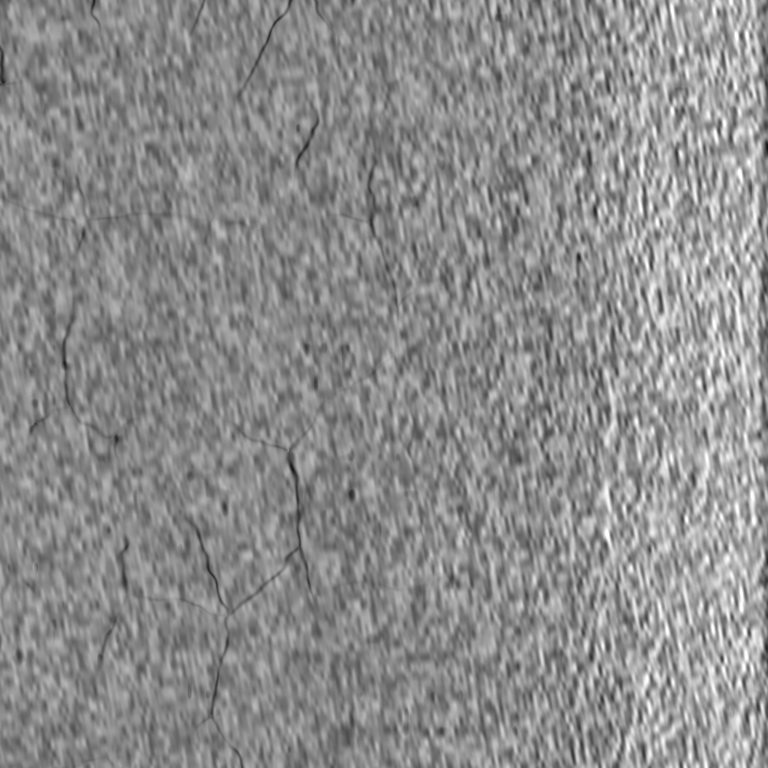
This texture is drawn by a Shadertoy shader. Its source:

```glsl
// Weathered grey asphalt: upright streaky grain that grows rougher and paler
// to the right, tall cellular cracks on the left and one bright, wandering seam.
// Grain is layered value noise; cracks are the borders of stretched cells.

#define GRAIN_SCALE vec2(150.0, 62.0)
#define GRAIN_SMOOTH 0.165
#define GRAIN_ROUGH 0.30
#define CRACK_CELLS vec2(7.5, 4.4)
#define CRACK_WIDTH 0.0026
#define CRACK_DEPTH 0.27
#define SEAM_X 0.788
#define SEAM_WIDTH 0.0042
#define SEAM_GLOW 0.27
#define TONE_LEFT 0.525
#define TONE_RIGHT 0.635

vec2 hash2(vec2 p) {
    vec3 q = fract(vec3(p.xyx) * vec3(0.1031, 0.1030, 0.0973));
    q += dot(q, q.yzx + 33.33);
    return fract((q.xx + q.yz) * q.zy);
}

// Smooth noise in -1..1
float noise(vec2 p) {
    vec2 i = floor(p), f = fract(p);
    f = f * f * (3.0 - 2.0 * f);
    float low = mix(hash2(i).x, hash2(i + vec2(1, 0)).x, f.x);
    float high = mix(hash2(i + vec2(0, 1)).x, hash2(i + vec2(1, 1)).x, f.x);
    return 2.0 * mix(low, high, f.y) - 1.0;
}

// Two sheared layers of upright streaks
float grain(vec2 p) {
    vec2 a = vec2(p.x + 0.10 * p.y, p.y) * GRAIN_SCALE;
    vec2 b = vec2(p.x + 0.18 * p.y, p.y - 0.10 * p.x) * GRAIN_SCALE * 1.45;
    return 0.7 * noise(a + 50.0) + 0.6 * noise(b + 170.0);
}

// Canvas distance to the nearest cell border (x) and how upright it is (y)
vec2 cellBorder(vec2 p) {
    vec2 q = p * CRACK_CELLS + 20.0;
    vec2 cell = floor(q), nearest = vec2(0.0);
    float best = 100.0;
    for (int y = -1; y <= 1; y++)
    for (int x = -1; x <= 1; x++) {
        vec2 id = cell + vec2(x, y);
        vec2 r = id + 0.1 + 0.8 * hash2(id) - q;
        if (dot(r, r) < best) { best = dot(r, r); nearest = r; }
    }
    vec2 border = vec2(1.0, 0.0);
    for (int y = -2; y <= 2; y++)
    for (int x = -2; x <= 2; x++) {
        vec2 id = cell + vec2(x, y);
        vec2 r = id + 0.1 + 0.8 * hash2(id) - q;
        vec2 gap = r - nearest;
        if (dot(gap, gap) > 0.0001) {
            vec2 n = normalize(gap);
            vec2 slope = n * CRACK_CELLS;
            float d = dot(0.5 * (r + nearest), n) / length(slope);
            if (d < border.x) border = vec2(d, abs(normalize(slope).x));
        }
    }
    return border;
}

// Broken dark cracks, fading out toward the right
float cracks(vec2 p) {
    vec2 bend = vec2(noise(p * 17.0), noise(p * 17.0 + 40.0));
    vec2 jag = vec2(noise(p * 58.0 + 9.0), noise(p * 58.0 + 70.0));
    vec2 border = cellBorder(p + 0.011 * bend + 0.004 * jag);
    float line = exp(-pow(border.x / CRACK_WIDTH, 2.0));
    float broken = smoothstep(-0.5, 0.65, noise(p * vec2(15.0, 11.0) + 90.0)
                                        + 0.35 * noise(p * 45.0));
    float upright = mix(0.35, 1.0, smoothstep(0.4, 0.9, border.y));
    float fade = 1.0 - smoothstep(0.40, 0.66, p.x);
    return line * broken * upright * fade;
}

// Pale ridge with a dark flank; the top end is an open dark crack
float seam(vec2 p) {
    float path = SEAM_X + 0.007 * sin(p.y * 13.0 + 2.6) + 0.004 * sin(p.y * 29.0)
               + 0.004 * noise(vec2(p.y * 42.0, 3.0));
    float d = (p.x - path) / SEAM_WIDTH;
    float patchy = smoothstep(-0.9, 0.6, noise(vec2(p.y * 13.0, 8.0)));
    float pale = smoothstep(0.04, 0.2, p.y) * (1.0 - smoothstep(0.78, 0.86, p.y));
    float open = smoothstep(0.78, 0.88, p.y);
    float ridge = exp(-d * d) * pale * (0.35 + 0.65 * patchy);
    float flank = exp(-pow(d + 1.7, 2.0)) * (0.35 + 0.8 * open) * patchy;
    return SEAM_GLOW * (ridge - 0.7 * flank);
}

void mainImage(out vec4 fragColor, in vec2 fragCoord) {
    vec2 p = fragCoord / iResolution.xy;

    // Broad tone: a paler strip past the seam, dark at the far edge
    float strip = smoothstep(0.76, 0.86, p.x);
    float tone = mix(TONE_LEFT, TONE_RIGHT, strip) + 0.02 * smoothstep(0.3, 0.7, p.x);
    tone += 0.05 * smoothstep(0.90, 0.98, p.x) - 0.24 * smoothstep(0.982, 1.0, p.x);
    tone += 0.012 * noise(p * vec2(9.0, 5.0)) + 0.012 * noise(p * vec2(40.0, 7.0));

    // Grain gains side-lit relief where the surface is rough
    float rough = smoothstep(0.35, 0.92, p.x + 0.06 * noise(p * 7.0 + 30.0));
    float streaks = grain(p);
    float relief = streaks - grain(p + vec2(0.005, -0.003));
    float texture_ = mix(streaks, 0.6 * streaks + 0.5 * relief, rough);
    float grey = tone + mix(GRAIN_SMOOTH, GRAIN_ROUGH, rough) * texture_;

    // Scattered dark pits
    float pits = smoothstep(0.62, 0.95, noise(p * vec2(85.0, 42.0) + 11.0));
    grey -= 0.13 * pits * smoothstep(0.1, 0.6, noise(p * 12.0 + 60.0) + 0.3);

    grey += seam(p) - CRACK_DEPTH * cracks(p);
    fragColor = vec4(vec3(clamp(grey, 0.0, 1.0)), 1.0);
}
```
